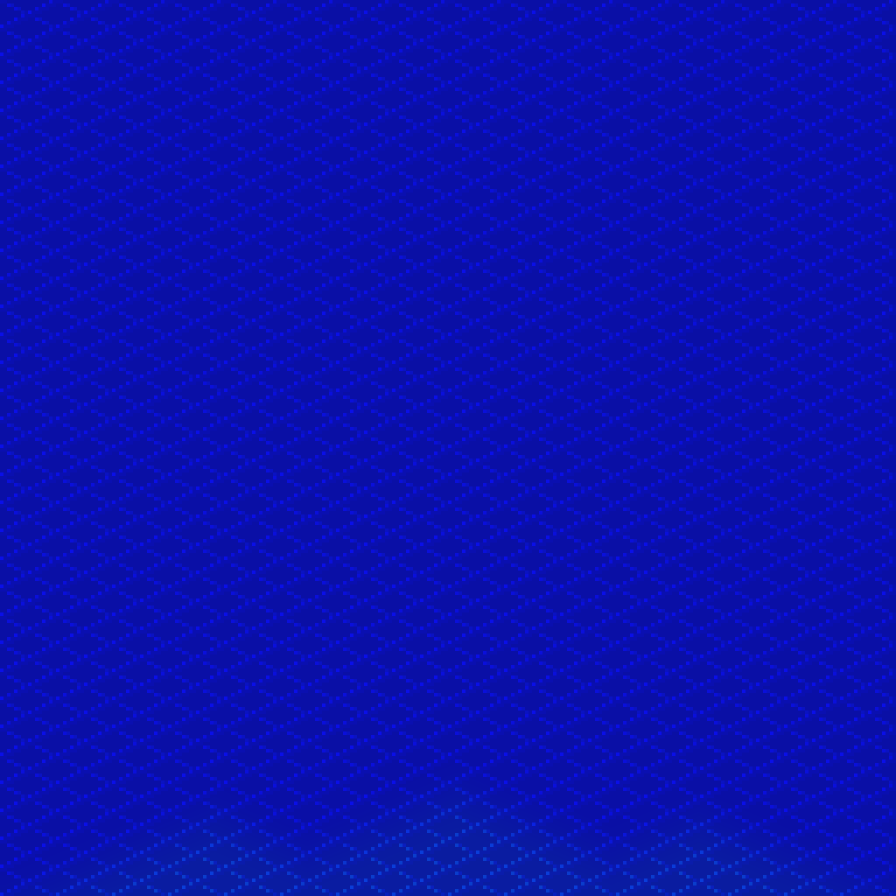
A WebGL 1 fragment shader for this pattern:

```glsl
precision highp float;

uniform vec2 u_resolution;

#define GRID 256.0
#define ROW 8.0
#define TILE_VARIATION 0.005
#define BASE_COLOR vec3(0.04, 0.06, 0.65)
#define LIGHT_COLOR vec3(0.04, 0.06, 0.69)
#define FAINT_COLOR vec3(0.04, 0.07, 0.76)
#define LINE_COLOR vec3(0.04, 0.06, 0.86)
#define DOT_COLOR vec3(0.04, 0.06, 0.91)
#define HAZE_SHIFT vec3(0.0, 0.05, -0.02)
#define HAZE_LINE_SHIFT vec3(0.0, 0.18, -0.06)

float hash(vec2 p) {
  vec3 q = fract(vec3(p.xyx) * 0.1031);
  q += dot(q, q.yzx + 33.33);
  return fract((q.x + q.y) * q.z);
}

// Overlapping peaks of haze rising from the lower edge
float haze(vec2 uv) {
  float amount = 0.0;
  for (int i = 0; i < 5; i++) {
    float x = 0.27 * float(i) - 0.03;
    float offset = x - 0.5;
    float height = 0.155 - 0.4 * offset * offset;
    float ridge = height - 0.42 * abs(uv.x - x);
    amount = max(amount, smoothstep(0.0, 0.09, ridge - uv.y));
  }
  return amount;
}

// Diamond weave made of small square stitches
vec3 weave(vec2 uv) {
  vec2 stitch = floor(uv * GRID);
  float stair = floor(stitch.x * 0.5);
  float even = step(mod(stitch.x + 0.5, 2.0), 1.0);
  float evenStair = step(mod(stair + 0.5, 2.0), 1.0);

  // Skewed axes whose multiples of ROW are the diamond edges
  vec2 skew = vec2(stitch.y - stair, stitch.y + stair + 1.0);
  vec2 tile = floor((skew + 0.5) / ROW);
  vec2 local = skew - tile * ROW;
  float rising = step(local.x, 0.5);
  float falling = step(local.y, 0.5);

  // Diamond interior: a light band below the rising edge
  float light = max(step(6.5, local.x), max(rising, falling));
  vec3 color = mix(BASE_COLOR, LIGHT_COLOR, light);
  color.b += TILE_VARIATION * (hash(tile) - 0.5);

  // Falling edges: short dashes in the middle, a faint stitch at one end
  float middle = falling * step(abs(local.x - 4.0), 1.5);
  float faint = max(middle, falling * even * step(local.x, 1.5));
  color = mix(color, FAINT_COLOR, faint);
  color = mix(color, LINE_COLOR, middle * even);

  // Rising edges: separate dots, alternating in brightness
  float dotted = rising * even;
  color = mix(color, mix(LINE_COLOR, DOT_COLOR, evenStair), dotted);

  // Haze tints the dots more than the ground
  float bright = max(dotted, middle * even);
  return color + haze(uv) * mix(HAZE_SHIFT, HAZE_LINE_SHIFT, bright);
}

void main() {
  // Four samples per fragment smooth the stitch edges
  vec3 color = vec3(0.0);
  for (int i = 0; i < 4; i++) {
    float n = float(i);
    vec2 corner = vec2(mod(n, 2.0), floor(n * 0.5)) * 0.5 - 0.25;
    color += weave((gl_FragCoord.xy + corner) / u_resolution);
  }
  gl_FragColor = vec4(color * 0.25, 1.0);
}
```
